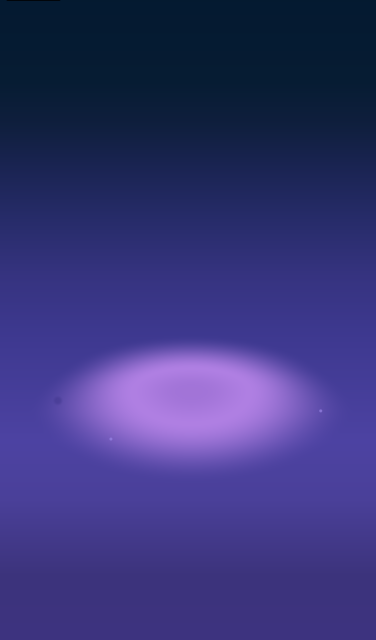
Write a Shadertoy shader that draws this background.

```glsl
const int STOPS = 11;
const float STOP_HEIGHT[STOPS] = float[](0.0, 0.10, 0.22, 0.31, 0.48, 0.57, 0.66, 0.74, 0.805, 0.87, 1.0);
const vec3 STOP_COLOR[STOPS] = vec3[](
    vec3(0.24, 0.20, 0.50), vec3(0.235, 0.20, 0.485), vec3(0.29, 0.25, 0.60),
    vec3(0.30, 0.26, 0.635), vec3(0.24, 0.22, 0.56), vec3(0.21, 0.20, 0.50),
    vec3(0.15, 0.17, 0.41), vec3(0.10, 0.14, 0.32), vec3(0.06, 0.12, 0.24),
    vec3(0.025, 0.11, 0.20), vec3(0.016, 0.10, 0.19));

const vec2 GLOW_CENTER = vec2(0.509, 0.388);
const float GLOW_WIDTH = 0.263;
const float GLOW_RISE = 0.0625;
const float GLOW_DROP = 0.085;
const vec3 GLOW_COLOR = vec3(0.69, 0.50, 0.89);
const vec3 CORE_COLOR = vec3(0.635, 0.455, 0.845);

const int SPECKS = 2;
const vec2 SPECK_POSITION[SPECKS] = vec2[](vec2(0.853, 0.358), vec2(0.295, 0.314));
const float SPECK_RADIUS = 0.0035;
const vec3 SPECK_COLOR = vec3(0.60, 0.52, 0.90);
const vec2 SPOT_POSITION = vec2(0.154, 0.374);
const float SPOT_RADIUS = 0.009;
const vec3 SPOT_COLOR = vec3(0.25, 0.21, 0.55);
const vec2 TAB_SPAN = vec2(0.018, 0.16);
const float TAB_HEIGHT = 0.0015;

vec3 skyGradient(float height) {
    vec3 color = STOP_COLOR[0];
    for (int i = 1; i < STOPS; i++) {
        float blend = clamp((height - STOP_HEIGHT[i - 1]) / (STOP_HEIGHT[i] - STOP_HEIGHT[i - 1]), 0.0, 1.0);
        color = mix(color, STOP_COLOR[i], blend);
    }
    return color;
}

float softDisc(vec2 offset, float radius) {
    return 1.0 - smoothstep(0.3 * radius, radius, length(offset));
}

void mainImage(out vec4 fragColor, in vec2 fragCoord) {
    vec2 uv = fragCoord / iResolution.xy;
    vec2 aspect = vec2(iResolution.x / iResolution.y, 1.0);
    vec3 color = skyGradient(uv.y);

    // Flattened glow, crisper above than below
    vec2 offset = uv - GLOW_CENTER;
    float upper = smoothstep(-0.04, 0.04, offset.y);
    float glowHeight = mix(GLOW_DROP, GLOW_RISE, upper);
    float distanceToGlow = length(offset / vec2(GLOW_WIDTH, glowHeight));
    float glow = 1.0 - smoothstep(0.55, mix(1.7, 1.42, upper), distanceToGlow);
    float core = 1.0 - smoothstep(0.1, 0.65, distanceToGlow);
    color = mix(color, mix(GLOW_COLOR, CORE_COLOR, core), glow);

    // Small specks and one dim spot
    for (int i = 0; i < SPECKS; i++) {
        float speck = softDisc((uv - SPECK_POSITION[i]) * aspect, SPECK_RADIUS);
        color = mix(color, SPECK_COLOR, 0.7 * speck);
    }
    color = mix(color, SPOT_COLOR, 0.5 * softDisc((uv - SPOT_POSITION) * aspect, SPOT_RADIUS));

    // Thin dark tab on the top edge
    vec2 pixel = 1.0 / iResolution.xy;
    float tab = smoothstep(TAB_SPAN.x - pixel.x, TAB_SPAN.x + pixel.x, uv.x)
        * (1.0 - smoothstep(TAB_SPAN.y - pixel.x, TAB_SPAN.y + pixel.x, uv.x))
        * smoothstep(1.0 - TAB_HEIGHT - 0.5 * pixel.y, 1.0 - TAB_HEIGHT + 0.5 * pixel.y, uv.y);
    color = mix(color, vec3(0.0), 0.8 * tab);

    fragColor = vec4(color, 1.0);
}
```
